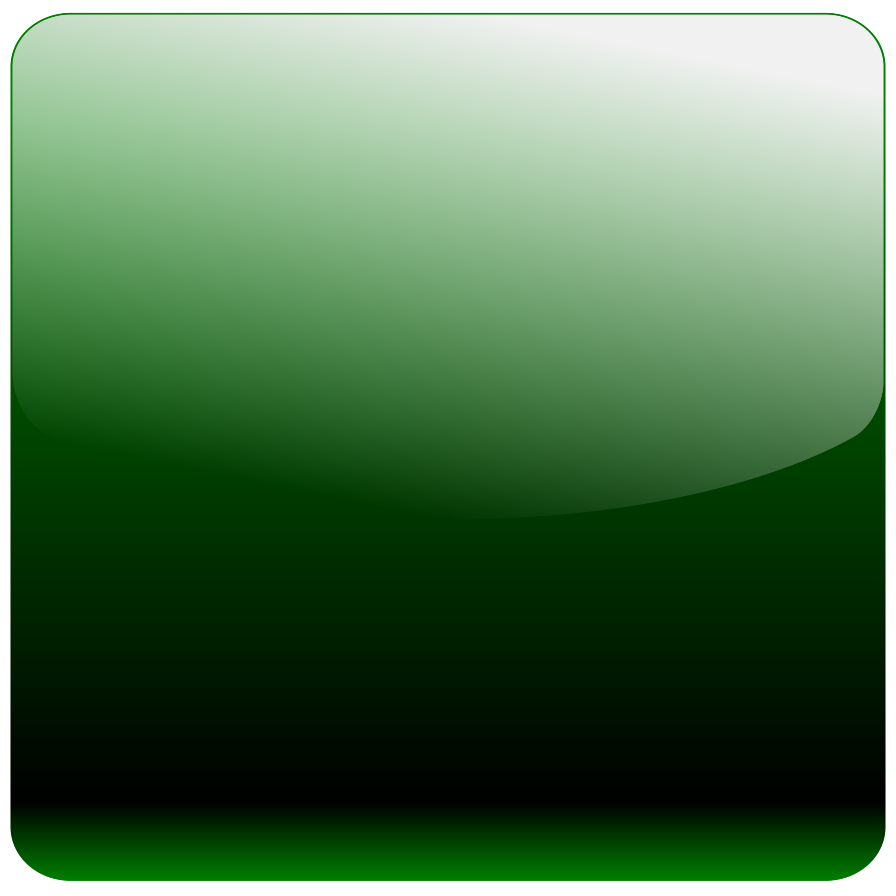
Reproduce this background procedurally as a Shadertoy shader.

```glsl
// A glossy green button: a rounded panel with a vertical green-black-green
// gradient, and over it a pale sheen with a curved lower edge whose opacity
// fades along a tilted direction. All shapes are signed distance functions.

const vec3 PAPER = vec3(1.0);
const vec3 GREEN = vec3(0.0, 0.502, 0.0);
const vec3 SHEEN = vec3(0.945);

// Rounded box with elliptical corners, measured in horizontal units.
float roundedBox(vec2 p, vec2 halfSize, vec2 radii) {
    float stretch = radii.x / radii.y;
    p.y *= stretch;
    halfSize.y *= stretch;
    vec2 q = abs(p) - halfSize + radii.x;
    return length(max(q, 0.0)) + min(max(q.x, q.y), 0.0) - radii.x;
}

// Approximate distance to an ellipse.
float ellipse(vec2 p, vec2 radii) {
    float k = length(p / radii);
    float slope = length(p / (radii * radii));
    return k * (k - 1.0) / max(slope, 1e-4);
}

// Intersection of two shapes with a rounded joint.
float roundIntersect(float a, float b, float r) {
    vec2 u = max(vec2(a, b) + r, 0.0);
    return min(max(a, b), -r) + length(u);
}

float coverage(float dist, float pixel) {
    return 1.0 - smoothstep(-0.6 * pixel, 0.6 * pixel, dist);
}

// Green at the foot, black at the dark line, green again towards the top.
vec3 panelColor(float y, float foot, float darkLine, float top) {
    float lower = (darkLine - y) / (darkLine - foot);
    float upper = (y - darkLine) / (top - darkLine);
    return GREEN * clamp(max(lower, upper), 0.0, 1.0);
}

// Opacity rising linearly towards the upper right.
float sheenOpacity(vec2 uv) {
    return clamp(dot(uv, vec2(0.348, 1.741)) - 0.9025, 0.0, 1.0);
}

void mainImage(out vec4 fragColor, in vec2 fragCoord) {
    vec2 uv = fragCoord / iResolution.xy;
    float pixel = 1.0 / min(iResolution.x, iResolution.y);

    // Panel
    float panel = roundedBox(uv - vec2(0.5, 0.5013), vec2(0.4883, 0.4844), vec2(0.067, 0.060));
    vec3 color = panelColor(uv.y, 0.0169, 0.1042, 0.870);

    // Sheen, inset so a thin green rim remains
    vec2 bowlPoint = uv - vec2(0.505, 0.643);
    bowlPoint.y = min(bowlPoint.y, 0.0);
    float bowl = ellipse(bowlPoint, vec2(0.553, 0.2227));
    float sheen = roundIntersect(panel + 0.0022, bowl, 0.033);
    color = mix(color, SHEEN, sheenOpacity(uv) * coverage(sheen, pixel));

    fragColor = vec4(mix(PAPER, color, coverage(panel, pixel)), 1.0);
}
```
